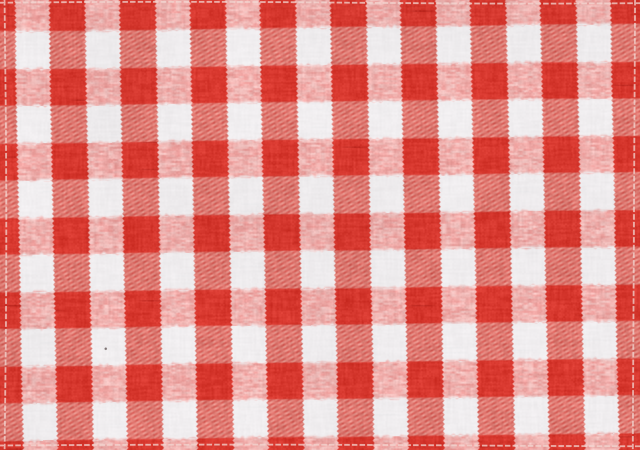
This texture is drawn by a WebGL 2 fragment shader. Its source:

```glsl
#version 300 es
precision highp float;
// Red and white gingham cloth: tilted warp and weft stripes cross to give
// red, twilled rose, soft pink and white checks. Thread grain, slubs, uneven
// dye and a dashed hem stitch are laid over the checks.

uniform vec2 u_resolution;
out vec4 fragColor;

const float TAU = 6.2831853;

float hash(vec2 p) {
    vec3 q = fract(p.xyx * vec3(0.1031, 0.1030, 0.0973));
    q += dot(q, q.yzx + 33.33);
    return fract((q.x + q.y) * q.z);
}

float noise(vec2 p) {
    vec2 cell = floor(p), f = fract(p);
    f = f * f * (3.0 - 2.0 * f);
    return mix(mix(hash(cell), hash(cell + vec2(1, 0)), f.x),
               mix(hash(cell + vec2(0, 1)), hash(cell + 1.0), f.x), f.y);
}

// Repeating band that covers the first "width" of each unit
float stripe(float t, float width, float soft) {
    float d = abs(fract(t - 0.5 * width + 0.5) - 0.5);
    return 1.0 - smoothstep(0.5 * width - soft, 0.5 * width + soft, d);
}

// Thin dashed seam: "across" is the distance from it, "along" runs with it
float stitch(float across, float along, float pixel) {
    float line = 1.0 - smoothstep(0.0006, 0.0006 + 1.3 * pixel, abs(across));
    return line * stripe(along / 0.017, 0.72, 0.08);
}

void main() {
    float pixel = 1.0 / u_resolution.y;
    vec2 p = gl_FragCoord.xy * pixel;
    p.y = 1.0 - p.y; // measured down from the top edge
    float aspect = u_resolution.x * pixel;
    vec2 thread = p / 0.0045;

    // Stripe coordinates, with the slight skew and wander of hand-laid cloth
    vec2 check = vec2((p.x - 0.1092 - 0.0185 * p.y) / 0.1560,
                      (p.y - 0.1543 + 0.0125 * p.x) / 0.1651);
    check += 0.014 * (vec2(noise(p * 5.0), noise(p * 5.0 + 40.0)) - 0.5);

    // Scalloped warp edges; weft edges feather where the warp is white
    float scallop = 0.010 * sin(TAU * p.y / 0.0105);
    float warp = stripe(check.x + scallop, 0.51, 0.008 + 4.0 * pixel);
    float feather = (noise(vec2(p.x * 130.0, floor(check.y * 2.0))) - 0.5) * 0.035;
    float weft = stripe(check.y + feather * (1.0 - warp), 0.49,
                        mix(0.032, 0.008 + 4.0 * pixel, warp));

    // Base colour of the four crossings
    vec3 white = vec3(0.935, 0.925, 0.932);
    vec3 pink = vec3(0.930, 0.685, 0.675);
    vec3 rose = vec3(0.865, 0.470, 0.440);
    vec3 red = vec3(0.838, 0.215, 0.178);
    vec3 color = mix(mix(white, pink, weft), mix(rose, red, weft), warp);

    // Slanted twill on rose, short level dashes on pink
    float mixedWarp = warp * (1.0 - weft);
    float mixedWeft = weft * (1.0 - warp);
    float twill = sin(TAU * (thread.x * 0.23 + thread.y * 0.42));
    twill *= 0.65 + 0.35 * sin(TAU * (thread.x * 0.21 - thread.y * 0.13));
    float dash = noise(thread * vec2(0.42, 1.0)) - 0.5;
    color += vec3(0.03, 0.105, 0.100) * twill * mixedWarp;
    color += vec3(0.03, 0.17, 0.17) * dash * mixedWeft;

    // Fine thread grain in both directions, strongest on coloured yarn
    float grain = noise(thread * vec2(1.0, 0.16)) + noise(thread.yx * vec2(1.0, 0.14) + 70.0) - 1.0;
    float speckle = hash(floor(thread)) - 0.5;
    float dyed = max(warp, weft);
    color += mix(0.018, 0.050, dyed) * grain + mix(0.008, 0.028, dyed) * speckle;

    // Sparse slubs: thick yarns that darken short level runs
    vec2 slubCell = vec2(p.x / 0.075, p.y / 0.0055);
    float slub = step(0.975, hash(floor(slubCell) + 19.0));
    slub *= smoothstep(0.0, 0.35, fract(slubCell.x)) * (1.0 - smoothstep(0.6, 1.0, fract(slubCell.x)));
    slub *= sin(0.5 * TAU * fract(slubCell.y));
    color -= vec3(0.075, 0.045, 0.040) * slub * mix(0.12, 1.0, warp * weft);

    // Broad uneven dye, and one small dark fleck
    color *= 1.0 + 0.025 * (noise(p * 4.0 + 9.0) - 0.5);
    float fleck = 1.0 - smoothstep(0.001, 0.001 + 1.5 * pixel, length(p - vec2(0.235, 0.775)));
    color = mix(color, vec3(0.35, 0.30, 0.30), 0.75 * fleck);

    // Hem stitches just inside the four edges
    float bow = 0.004 * sin(p.y * 3.1);
    float seam = stitch(p.x - 0.010 - bow, p.y, pixel);
    seam = max(seam, stitch(p.x - aspect + 0.011 + 0.005 * p.y, p.y, pixel));
    seam = max(seam, stitch(p.y - 0.006 + 0.002 * sin(p.x * 4.0), p.x, pixel));
    seam = max(seam, stitch(p.y - 0.990 + 0.002 * sin(p.x * 3.0), p.x, pixel));
    color = mix(color, vec3(0.95, 0.84, 0.82), 0.75 * seam);

    fragColor = vec4(clamp(color, 0.0, 1.0), 1.0);
}
```
